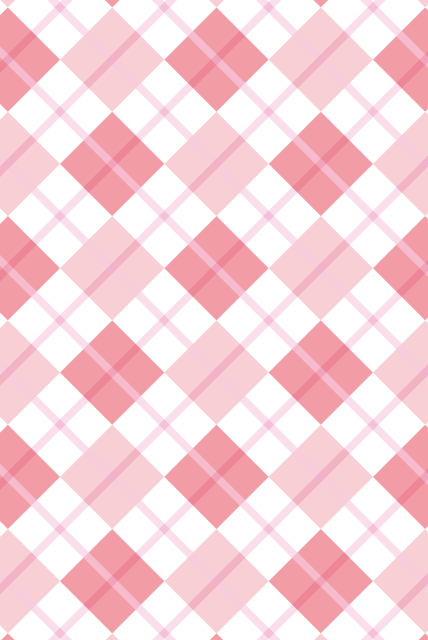
Give the GLSL for this pattern, as a Shadertoy shader.

```glsl
// Pink argyle: a diagonal checker of rose, blush and white diamonds, with thin
// stripes through every cell centre. Coordinates turn by 45 degrees so that one
// cell is one unit; one stripe set is laid as a veil, the other multiplied.

#define PITCH 0.1630                  // diamond width, in canvas heights
#define ORIGIN vec2(0.3383, 0.9069)   // centre of one rose diamond
#define STRIPE_WIDTH 0.105            // in cell sides
#define VEIL_OPACITY 0.65
#define WHITE vec3(1.0)
#define ROSE vec3(0.95, 0.61, 0.65)
#define BLUSH vec3(0.97, 0.81, 0.83)
#define VEIL vec3(0.97, 0.80, 0.88)
#define TINT vec3(0.98, 0.87, 0.92)

// Coverage from a signed distance, positive inside.
float coverage(float dist, float pixel) {
    return clamp(dist / pixel + 0.5, 0.0, 1.0);
}

// 1 on even cells, 0 on odd cells; cells are centred on the integers.
float evenCell(float t, float pixel) {
    return coverage(0.5 - abs(mod(t + 1.0, 2.0) - 1.0), pixel);
}

// Band centred on every integer.
float stripe(float t, float pixel) {
    float fromCentre = abs(fract(t + 0.5) - 0.5);
    return coverage(0.5 * STRIPE_WIDTH - fromCentre, pixel);
}

void mainImage(out vec4 fragColor, in vec2 fragCoord) {
    // Diagonal cell coordinates
    vec2 p = (fragCoord / iResolution.y - ORIGIN) / PITCH;
    vec2 cell = vec2(p.x + p.y, p.y - p.x);
    float pixel = sqrt(2.0) / (PITCH * iResolution.y);

    // Diamonds: even-even cells are rose, odd-odd cells are blush
    float evenU = evenCell(cell.x, pixel);
    float evenV = evenCell(cell.y, pixel);
    vec3 color = WHITE;
    color += (ROSE - WHITE) * evenU * evenV;
    color += (BLUSH - WHITE) * (1.0 - evenU) * (1.0 - evenV);

    // Falling stripes veil the cells, rising stripes darken them
    color = mix(color, VEIL, VEIL_OPACITY * stripe(cell.x, pixel));
    color *= mix(vec3(1.0), TINT, stripe(cell.y, pixel));

    fragColor = vec4(color, 1.0);
}
```
